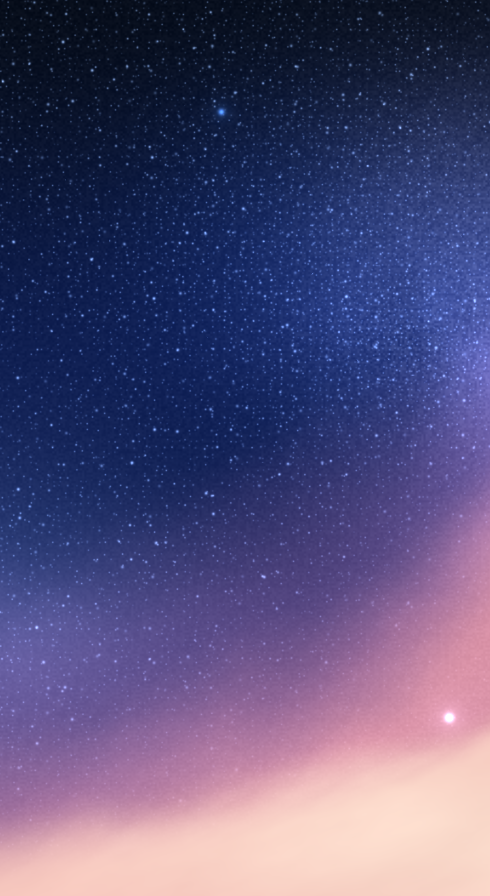
Write a Shadertoy shader that draws this texture.

```glsl
// Starry night sky fading through violet dusk into a glowing peach cloud bank.
#define NIGHT_TOP vec3(0.025, 0.05, 0.10)
#define NIGHT_LOW vec3(0.055, 0.115, 0.31)
#define VIOLET vec3(0.33, 0.27, 0.50)
#define MAUVE vec3(0.62, 0.43, 0.61)
#define ROSE vec3(0.86, 0.58, 0.66)
#define PEACH vec3(0.96, 0.77, 0.73)
#define CREAM vec3(1.0, 0.89, 0.82)
#define GALAXY_GLOW vec3(0.28, 0.29, 0.44)
#define HAZE_GLOW vec3(0.15, 0.16, 0.21)
#define EVENING_STAR vec2(0.917, 0.801)
#define HIGH_STAR vec2(0.452, 0.125)
#define STAR_LAYERS 4

float hash(vec2 p) {
    return fract(sin(dot(p, vec2(127.1, 311.7))) * 43758.5453);
}

float noise(vec2 p) {
    vec2 i = floor(p), f = fract(p);
    f = f * f * (3.0 - 2.0 * f);
    return mix(mix(hash(i), hash(i + vec2(1, 0)), f.x),
               mix(hash(i + vec2(0, 1)), hash(i + vec2(1, 1)), f.x), f.y);
}

float fbm(vec2 p) {
    float sum = 0.0, amp = 0.5;
    for (int i = 0; i < 5; i++) {
        sum += amp * noise(p);
        p = mat2(1.6, 1.2, -1.2, 1.6) * p + 7.3;
        amp *= 0.5;
    }
    return sum;
}

// Soft elliptical glow
float glow(vec2 p, vec2 center, vec2 size) {
    vec2 d = (p - center) / size;
    return exp(-dot(d, d));
}

// One jittered star per grid cell, kept when its hash is below density
float starLayer(vec2 p, float scale, float radius, float density) {
    vec2 cell = floor(p * scale);
    vec2 jitter = 0.25 + 0.5 * vec2(hash(cell + 3.1), hash(cell + 17.7));
    float d = length(p - (cell + jitter) / scale);
    float r = max(radius, 0.6 / iResolution.y);
    float lum = 0.25 + 0.75 * pow(hash(cell + 41.3), 2.0);
    return exp(-d * d / (r * r)) * lum * step(hash(cell + 9.2), density);
}

// Bright point with a wide halo
float beacon(vec2 p, vec2 center, float radius) {
    float d = length(p - center) / radius;
    return exp(-d * d) + 0.3 * exp(-d * 0.45);
}

void mainImage(out vec4 fragColor, in vec2 fragCoord) {
    vec2 uv = fragCoord / iResolution.xy;
    uv.y = 1.0 - uv.y; // measured downward from the zenith
    vec2 aspect = vec2(iResolution.x / iResolution.y, 1.0);
    vec2 p = uv * aspect;

    float wisps = fbm(p * 5.0 + 2.0) - 0.5;
    float streaks = fbm(mat2(0.93, 0.37, -0.37, 0.93) * p * vec2(5.0, 13.0)) - 0.5;

    // Tilted dusk gradient
    float dusk = uv.y + 0.1 * uv.x + 0.2 * uv.x * uv.x + 0.09 * wisps;
    vec3 col = mix(NIGHT_TOP, NIGHT_LOW, smoothstep(-0.02, 0.42, uv.y));
    col = mix(col, VIOLET, smoothstep(0.55, 0.82, dusk));
    col = mix(col, MAUVE, smoothstep(0.78, 0.92, dusk));
    col = mix(col, ROSE, smoothstep(0.87, 1.02, dusk));

    // Galactic glow on the right, with a broken diagonal edge
    float galaxy = glow(uv, vec2(1.06, 0.31), vec2(0.38, 0.19));
    float band = glow(uv, vec2(0.84, 0.37), vec2(0.22, 0.07));
    col += GALAXY_GLOW * galaxy * (1.0 + 0.9 * wisps);
    col += vec3(0.06, 0.08, 0.14) * band * (0.8 + 2.0 * wisps);
    col += vec3(0.01, 0.03, 0.08) * glow(uv, vec2(0.55, 0.25), vec2(0.3, 0.17));

    // Blue haze on the left
    float haze = glow(uv, vec2(-0.02, 0.67), vec2(0.34, 0.15));
    col += HAZE_GLOW * haze * (1.0 + 0.7 * wisps);

    // Peach cloud bank, brightest at lower right
    float bank = uv.y + 0.05 * uv.x + 0.08 * uv.x * uv.x + 0.05 * streaks;
    float softness = mix(0.06, 0.03, uv.x);
    float cloud = smoothstep(0.945 - softness, 0.945 + softness, bank);
    float warmth = glow(uv, vec2(0.95, 0.94), vec2(0.6, 0.11));
    vec3 cloudColor = mix(PEACH, CREAM, clamp(warmth + 0.5 * streaks, 0.0, 1.0));
    col = mix(col, cloudColor, cloud * 0.95);
    col += 0.05 * streaks * smoothstep(0.7, 0.95, dusk);

    // Star field, finer and denser in each layer
    float fade = 1.0 - smoothstep(0.62, 1.0, dusk);
    float crowd = 0.32 + 0.35 * glow(uv, vec2(0.6, 0.24), vec2(0.4, 0.2)) + 0.5 * band;
    float stars = 0.0;
    float scale = 32.0, radius = 0.0017;
    for (int i = 0; i < STAR_LAYERS; i++) {
        stars += starLayer(p + float(i) * 1.37, scale, radius, crowd) * (1.0 - 0.17 * float(i));
        scale *= 1.7;
        radius *= 0.84;
    }
    col += vec3(0.62, 0.75, 0.95) * stars * (0.12 + 0.7 * fade) * (1.0 - cloud);

    // Fine dust grain and two beacons
    float grain = noise(p * 420.0) - 0.5;
    col += grain * (0.035 + 0.09 * max(galaxy, band)) * (1.0 - cloud);
    col += vec3(0.75, 0.82, 1.0) * beacon(p, EVENING_STAR * aspect, 0.0045) * 0.8;
    col += vec3(0.35, 0.60, 1.0) * beacon(p, HIGH_STAR * aspect, 0.0032) * 0.8;

    fragColor = vec4(clamp(col, 0.0, 1.0), 1.0);
}
```
